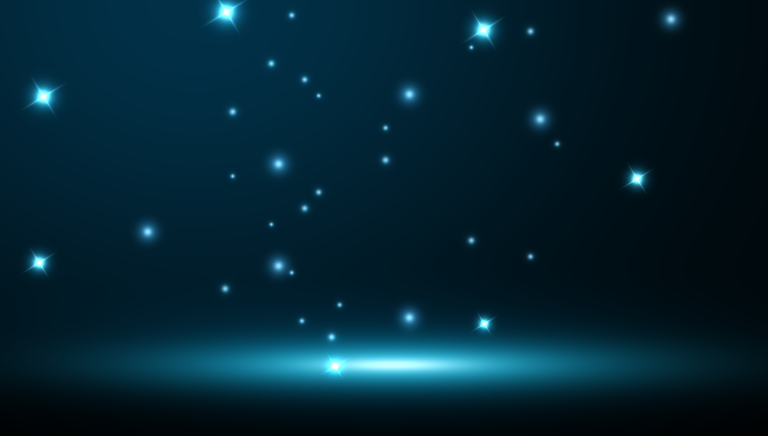
This background is drawn by a WebGL 2 fragment shader. Its source:

```glsl
#version 300 es
precision highp float;

uniform vec2 u_resolution;
out vec4 fragColor;

// Elliptical Gaussian falloff
float glow(vec2 offset, vec2 radius) {
    vec2 q = offset / radius;
    return exp(-dot(q, q));
}

// Tapered streak along the x axis
float spike(vec2 d, float reach) {
    float taper = max(1.0 - abs(d.x) / reach, 0.0);
    return taper * taper * exp(-abs(d.y) / (0.0006 + 0.0022 * taper));
}

// Bright star with two crossed streaks
vec3 flare(vec2 d, float size) {
    d /= size;
    vec2 axis = vec2(cos(0.55), sin(0.55));
    vec2 r = vec2(dot(d, axis), dot(d, vec2(-axis.y, axis.x)));
    float streaks = spike(r, 0.064) + spike(r.yx, 0.058);
    return vec3(0.08, 0.46, 0.58) * glow(d, vec2(0.024))
         + vec3(0.65, 0.80, 0.72) * glow(d, vec2(0.012))
         + vec3(0.35, 0.68, 0.72) * streaks;
}

// Hazy round light
vec3 orb(vec2 d) {
    return vec3(0.14, 0.34, 0.46) * glow(d, vec2(0.022))
         + vec3(0.42, 0.46, 0.44) * glow(d, vec2(0.009));
}

vec3 backdrop(vec2 p) {
    float light = glow(p - vec2(0.45, 1.0), vec2(0.95, 0.80));
    vec3 color = mix(vec3(0.0, 0.020, 0.030), vec3(0.004, 0.19, 0.28), light);
    return color * mix(0.15, 1.0, smoothstep(0.0, 0.30, p.y));
}

// Pool of light on the floor, from wide halo to hot core
vec3 floorLight(vec2 p) {
    vec2 d = p - vec2(0.90, 0.163);
    return vec3(0.00, 0.13, 0.19) * glow(d, vec2(0.66, 0.120))
         + vec3(0.05, 0.40, 0.47) * glow(d, vec2(0.56, 0.056))
         + vec3(0.20, 0.28, 0.26) * glow(d, vec2(0.28, 0.030))
         + vec3(0.55, 0.20, 0.12) * glow(d, vec2(0.14, 0.014));
}

void main() {
    vec2 p = gl_FragCoord.xy / u_resolution.y;
    vec3 color = backdrop(p) + floorLight(p);

    // Flares spaced around a wavering ellipse
    for (int i = 0; i < 7; i++) {
        float k = float(i);
        float angle = 4.643 - 0.925 * k - 0.21 * sin(1.2 * k);
        float radius = 1.0 + 0.14 * sin(0.78 * k);
        vec2 center = vec2(0.818, 0.562)
                    + radius * vec2(0.714, 0.403) * vec2(cos(angle), sin(angle));
        color += flare(p - center, 1.0 + 0.3 * sin(0.9 * k - 1.1));
    }

    // Orbs descending along a bent path
    for (int i = 0; i < 7; i++) {
        float k = float(i);
        float sway = 0.207 * exp(-0.5 * k) * sin(2.0 * k);
        color += orb(p - vec2(0.339 + 0.3 * abs(k - 4.0), 0.956 - 0.115 * k - sway));
    }

    // Small specks scattered by two mixed waves
    for (int i = 0; i < 21; i++) {
        float k = float(i);
        float x = 0.806 + 0.253 * cos(0.97 * (k - 8.0)) + 0.219 * cos(1.87 * (k - 8.0));
        vec2 d = p - vec2(x, 0.965 - 0.0369 * k);
        float size = 0.0055 + 0.0015 * sin(2.3 * k);
        color += vec3(0.45, 0.62, 0.66) * glow(d, vec2(size))
               + vec3(0.03, 0.10, 0.14) * glow(d, vec2(2.2 * size));
    }

    fragColor = vec4(min(color, 1.0), 1.0);
}
```
